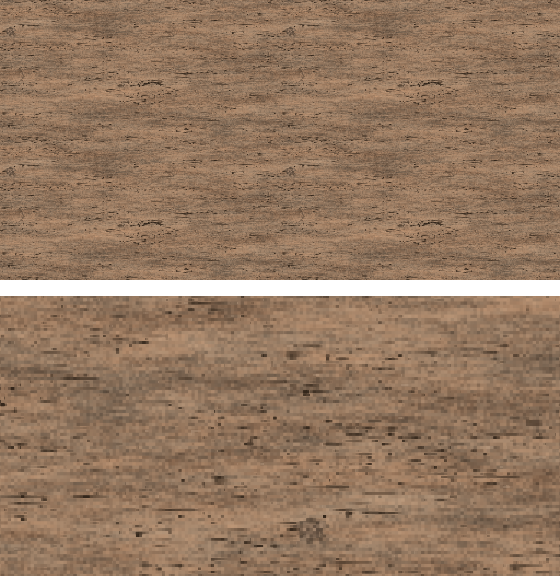
Top: the whole. Bottom: its middle third, enlarged.
A Shadertoy shader for this texture:

```glsl
// Weathered brown wood with crisp horizontal fibres, broken dark cracks and a small knot, in 2 x 2 tiles.

// Integer hash of a lattice point, 0 to 1
float hash(vec2 cell, float seed) {
    uvec3 v = uvec3(cell, seed) * uvec3(1597u, 3812u, 7919u) + uvec3(101u, 211u, 307u);
    uint h = v.x * 1973u ^ v.y * 9277u ^ v.z * 26699u;
    h = (h ^ (h >> 15)) * 73244u + 12345u;
    h = (h ^ (h >> 13)) * 60493u;
    h ^= h >> 16;
    return float(h & 65535u) / 65535.0;
}

// Value noise that wraps after the given whole number of cells
float noise(vec2 p, vec2 cells, float seed) {
    p = p * cells - 0.5;
    vec2 i = floor(p), f = smoothstep(0.0, 1.0, p - i);
    vec2 a = mod(i, cells), b = mod(i + 1.0, cells);
    return mix(mix(hash(a, seed), hash(vec2(b.x, a.y), seed), f.x),
               mix(hash(vec2(a.x, b.y), seed), hash(b, seed), f.x), f.y);
}

// Wrapped offset from a centre, with equal units on both axes
vec2 offsetFrom(vec2 p, vec2 centre) {
    return (fract(p - centre + 0.5) - 0.5) * vec2(2.0, 1.0);
}

// Gathers the surface into small square grains with soft edges
vec2 grainSnap(vec2 p) {
    vec2 grains = vec2(256.0, 128.0), g = p * grains - 0.5;
    return (floor(g) + 0.5 + smoothstep(0.25, 0.75, fract(g))) / grains;
}

void mainImage(out vec4 fragColor, in vec2 fragCoord) {
    vec2 p = grainSnap(fract(fragCoord / iResolution.xy * 2.0));

    // Grain: broad bands, streaks, short fibres and fine speckle
    vec2 wavy = p + vec2(0.0, 0.02 * (noise(p, vec2(7.0, 5.0), 1.0) - 0.5));
    float speckle = noise(p, vec2(256.0, 128.0), 5.0);
    float tone = 0.22 * (noise(wavy, vec2(4.0, 11.0), 2.0) - 0.5)
               + 0.23 * (noise(wavy, vec2(12.0, 36.0), 3.0) - 0.5)
               + 0.14 * (noise(p, vec2(24.0, 128.0), 13.0) - 0.5)
               + 0.20 * (noise(p, vec2(80.0, 128.0), 4.0) - 0.5)
               + 0.21 * (speckle - 0.5);
    tone -= 0.4 * max(tone - 0.08, 0.0);
    vec3 wood = vec3(0.592, 0.475, 0.377) * (1.0 + tone);

    // Drift between reddish and greyish wood
    float hue = 0.8 * noise(wavy, vec2(8.0, 24.0), 6.0) + 0.8 * noise(p, vec2(90.0, 128.0), 7.0) - 0.8;
    wood += hue * vec3(0.024, -0.010, -0.026);

    // Cracks: long dashes, short dashes and pits, denser in one worn patch
    vec2 patchOffset = offsetFrom(p, vec2(0.55, 0.385)) * vec2(5.0, 17.0);
    float wear = 0.20 * (noise(p, vec2(14.0, 24.0), 8.0) - 0.5)
               + 0.09 * exp(-dot(patchOffset, patchOffset));
    float longCrack = smoothstep(0.86, 1.10, noise(p, vec2(34.0, 128.0), 9.0) + wear);
    float shortCrack = smoothstep(0.86, 1.08, noise(p, vec2(80.0, 128.0), 10.0) + wear);
    float pit = smoothstep(0.90, 1.12, noise(p, vec2(160.0, 128.0), 14.0) + wear);
    float crack = max(longCrack, max(shortCrack, pit)) * (0.7 + 0.5 * speckle);
    wood = mix(wood, vec3(0.20, 0.15, 0.105), min(crack, 1.0));

    // Pale splinters
    float splinter = smoothstep(0.94, 1.0, noise(p, vec2(128.0, 128.0), 11.0));
    wood = mix(wood, vec3(0.74, 0.63, 0.53), 0.45 * splinter * (1.0 - min(crack, 1.0)));

    // Knot: a grey core inside a broken dark ring
    vec2 k = offsetFrom(p, vec2(0.038, 0.775));
    float rough = noise(p, vec2(128.0, 100.0), 12.0);
    float radius = length(k) + 0.03 * (rough - 0.5);
    wood = mix(wood, vec3(0.45, 0.38, 0.32) * (0.6 + 0.8 * speckle), 0.6 * smoothstep(0.042, 0.022, radius));
    wood = mix(wood, vec3(0.22, 0.18, 0.14), 0.7 * rough * smoothstep(0.009, 0.002, abs(radius - 0.031)));

    // Curved split beside the knot
    vec2 s = offsetFrom(p, vec2(0.06, 0.46));
    float split = smoothstep(0.009, 0.002, abs(length(s) - 0.045 + 0.02 * (rough - 0.5)));
    wood = mix(wood, vec3(0.30, 0.24, 0.19), 0.5 * split * smoothstep(0.0, 0.025, s.x));

    fragColor = vec4(wood, 1.0);
}
```
